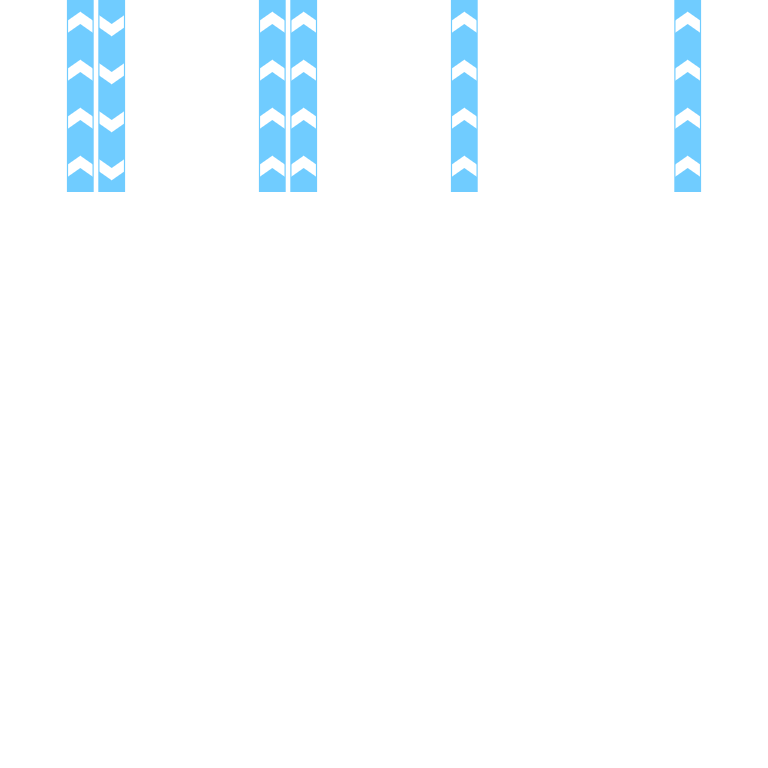
Write a WebGL 1 fragment shader that draws this pattern.

```glsl
precision highp float;
// Blue lane strips with white chevrons hanging from the top of a white canvas.

uniform vec2 u_resolution;

const vec3 WHITE = vec3(1.0);
const vec3 LANE_BLUE = vec3(0.44, 0.80, 1.0);

const float TILE = 0.25;               // tile size; only the top row is filled
const float CHEVRONS_PER_TILE = 4.0;
const float LANE_OFFSET = 0.02044;     // lane centre from the tile centre
const float LANE_HALF_WIDTH = 0.01745;
const float ARROW_HALF_WIDTH = 0.0159;
const float ARROW_THICKNESS = 0.0160;  // vertical thickness of an arm
const float ARROW_SLOPE = 0.70;

// Pixel coverage of the inside of a signed distance
float coverage(float dist, float pixel) {
  return clamp(0.5 - dist / pixel, 0.0, 1.0);
}

// Band folded around x = 0, pointing up, inner corner at the origin
float chevron(vec2 p, float pixel) {
  float side = abs(p.x);
  float rise = p.y + ARROW_SLOPE * side;
  float arms = abs(rise - 0.5 * ARROW_THICKNESS) - 0.5 * ARROW_THICKNESS;
  arms /= length(vec2(1.0, ARROW_SLOPE));
  return coverage(arms, pixel) * coverage(side - ARROW_HALF_WIDTH, pixel);
}

// Blue amount of one vertical lane; direction is +1 for up, -1 for down
float lane(vec2 p, float direction, float pixel) {
  float cell = TILE / CHEVRONS_PER_TILE;
  float y = (fract(p.y / cell) - 0.5) * cell;
  float strip = coverage(abs(p.x) - LANE_HALF_WIDTH, pixel);
  return strip * (1.0 - chevron(vec2(p.x, y * direction), pixel));
}

void main() {
  vec2 uv = gl_FragCoord.xy / u_resolution;
  float pixel = 1.0 / min(u_resolution.x, u_resolution.y);

  float column = floor(uv.x / TILE);
  float x = (fract(uv.x / TILE) - 0.5) * TILE;

  // Columns: opposed pair, parallel pair, left lane only, right lane only
  float hasLeft = 1.0 - step(2.5, column);
  float hasRight = 1.0 - step(1.5, column) + step(2.5, column);
  float rightDirection = column < 0.5 ? -1.0 : 1.0;

  float blue = hasLeft * lane(vec2(x + LANE_OFFSET, uv.y), 1.0, pixel);
  blue += hasRight * lane(vec2(x - LANE_OFFSET, uv.y), rightDirection, pixel);
  blue *= coverage(1.0 - TILE - uv.y, pixel);

  gl_FragColor = vec4(mix(WHITE, LANE_BLUE, blue), 1.0);
}
```
